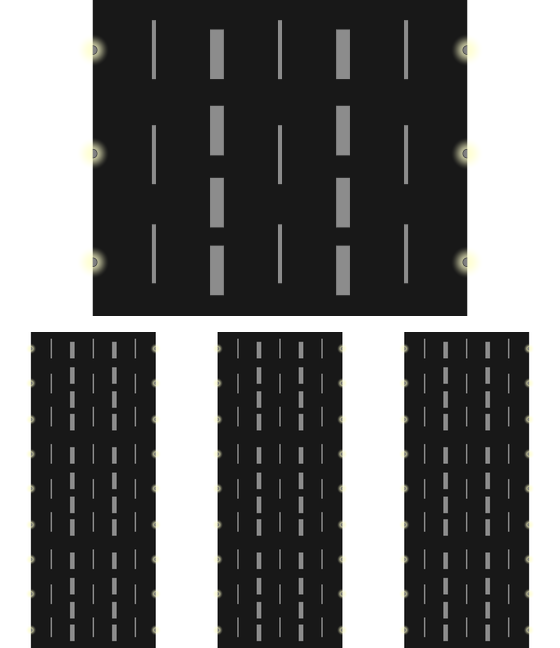
Top: one tile. Bottom: repeated 3 by 3.
Write a WebGL 1 fragment shader that draws this pattern.

```glsl
precision highp float;

uniform vec2 u_resolution;

// Lengths are fractions of the canvas height; x is measured from the road centre.
const float ROAD_HALF_WIDTH = 0.5926;
const float LANE_PITCH = 0.3990;
const float LAMP_RADIUS = 0.0150;
const float GLOW_RADIUS = 0.0530;

const vec3 VERGE = vec3(1.0);
const vec3 ASPHALT = vec3(0.094);
const vec3 PAINT = vec3(0.55);
const vec3 LAMP_FILL = vec3(0.50);
const vec3 LAMP_RIM = vec3(0.25);
const vec3 GLOW = vec3(1.0, 1.0, 0.80);

float coverage(float dist, float pixel) {
    return clamp(0.5 - dist / pixel, 0.0, 1.0);
}

float boxDistance(vec2 p, vec2 halfSize) {
    vec2 d = abs(p) - halfSize;
    return length(max(d, 0.0)) + min(max(d.x, d.y), 0.0);
}

// Height of a row whose spacing changes steadily: x = start, y = step, z = growth.
float rowHeight(float row, vec3 spacing) {
    return spacing.x + row * (spacing.y + row * spacing.z);
}

float dashColumn(vec2 p, vec2 halfSize, float rows, vec3 spacing) {
    float dist = 1.0;
    for (int i = 0; i < 4; i++) {
        float row = float(i);
        if (row < rows) {
            vec2 offset = vec2(0.0, rowHeight(row, spacing));
            dist = min(dist, boxDistance(p - offset, halfSize));
        }
    }
    return dist;
}

float lampDistance(vec2 p, vec3 spacing) {
    float dist = 1.0;
    for (int i = 0; i < 3; i++) {
        dist = min(dist, length(p - vec2(0.0, rowHeight(float(i), spacing))));
    }
    return dist;
}

void main() {
    float pixel = 1.0 / u_resolution.y;
    vec2 p = (gl_FragCoord.xy - vec2(0.5 * u_resolution.x, 0.0)) * pixel;
    float side = abs(p.x);
    float road = coverage(side - ROAD_HALF_WIDTH, pixel);

    // Narrow dashes on three lines, wide dashes halfway between them
    float lineX = mod(p.x + 0.5 * LANE_PITCH, LANE_PITCH) - 0.5 * LANE_PITCH;
    float narrow = dashColumn(vec2(lineX, p.y), vec2(0.0064, 0.0933), 3.0,
                              vec3(0.1968, 0.3044, 0.0093));
    float wide = dashColumn(vec2(side - 0.5 * LANE_PITCH, p.y), vec2(0.0218, 0.0785), 4.0,
                            vec3(0.1442, 0.2079, 0.0067));
    vec3 surface = mix(ASPHALT, PAINT, coverage(min(narrow, wide), pixel));
    vec3 color = mix(VERGE, surface, road);

    // Lamps on both kerbs: soft glow across the edge, half disc on the road
    float lamp = lampDistance(vec2(side - ROAD_HALF_WIDTH, p.y),
                              vec3(0.1701, 0.3519, -0.0081));
    float glow = 0.80 * (1.0 - smoothstep(0.006, GLOW_RADIUS, lamp));
    color = mix(color, GLOW, glow);
    vec3 disc = mix(LAMP_RIM, LAMP_FILL, coverage(lamp - LAMP_RADIUS + 0.0023, pixel));
    color = mix(color, disc, coverage(lamp - LAMP_RADIUS, pixel) * road);

    gl_FragColor = vec4(color, 1.0);
}
```
